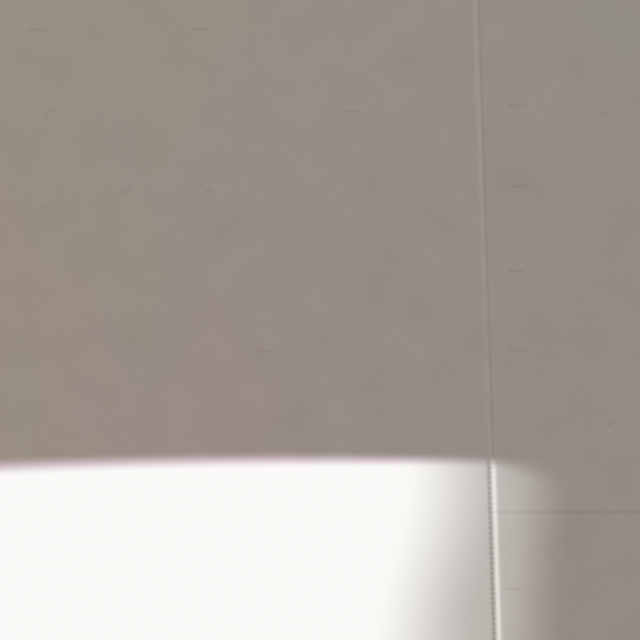
Give the GLSL for this background, as a Shadertoy shader.

```glsl
// Shaded plaster wall with a seam and a soft patch of sunlight along the bottom.

#define SHADE_COLOR vec3(0.592, 0.553, 0.520)
#define SUN_COLOR vec3(0.980, 0.978, 0.968)
#define EDGE_TINT vec3(0.020, -0.018, 0.018)
#define SUN_TOP 0.271
#define SEAM_BASE 0.776
#define SEAM_SLANT 0.032
#define JOINT_HEIGHT 0.200
#define MOTTLE 0.014
#define GRAIN 0.010
#define FLECK_CELLS 8.0

vec2 hash2(vec2 p) {
    p = vec2(dot(p, vec2(127.1, 311.7)), dot(p, vec2(269.5, 183.3)));
    return fract(sin(p) * 43758.545);
}

float cornerSlope(vec2 cell, vec2 corner, vec2 f) {
    return dot(hash2(cell + corner) * 2.0 - 1.0, f - corner);
}

float gradientNoise(vec2 p) {
    vec2 cell = floor(p), f = fract(p);
    vec2 u = f * f * f * (f * (f * 6.0 - 15.0) + 10.0);
    float low = mix(cornerSlope(cell, vec2(0, 0), f), cornerSlope(cell, vec2(1, 0), f), u.x);
    float high = mix(cornerSlope(cell, vec2(0, 1), f), cornerSlope(cell, vec2(1, 1), f), u.x);
    return mix(low, high, u.y);
}

// Soft line profile: 1 on the line, fading over its width
float line(float d, float width) {
    return exp(-d * d / (width * width));
}

// Sparse short scratches, at most one per grid cell
float flecks(vec2 p) {
    vec2 grid = p * FLECK_CELLS;
    vec2 cell = floor(grid);
    vec2 rnd = hash2(cell + 19.0);
    vec2 d = fract(grid) - mix(vec2(0.3), vec2(0.7), rnd);
    float angle = (rnd.x - 0.3) * 1.6;
    vec2 along = vec2(cos(angle), sin(angle));
    d.x -= clamp(dot(d, along), -0.09, 0.09) * along.x;
    d.y -= clamp(dot(d, along), -0.09, 0.09) * along.y;
    return step(0.72, rnd.y) * line(length(d), 0.018);
}

void mainImage(out vec4 fragColor, in vec2 fragCoord) {
    vec2 uv = fragCoord / iResolution.xy;

    // Shaded wall: warmer on the left, cooler on the right
    vec3 shade = SHADE_COLOR + mix(vec3(0.008, 0.0, -0.004), vec3(-0.012, -0.006, 0.004), uv.x);
    shade += vec3(-0.002, 0.008, 0.0) * smoothstep(0.6, 1.0, uv.y);
    shade += vec3(0.5, -0.3, 0.4) * MOTTLE * gradientNoise(uv * vec2(7.0, 4.0));
    shade += MOTTLE * gradientNoise(uv * 16.0 + 5.0);

    // Sunlight: gently arched top edge and a two-step penumbra on the right
    float top = SUN_TOP + 0.045 * uv.x * (1.0 - uv.x) - 0.02 * smoothstep(0.75, 0.9, uv.x);
    float softness = mix(0.017, 0.011, uv.x) + 0.012 * smoothstep(0.76, 0.86, uv.x);
    float edge = 1.0 - smoothstep(top - softness, top + softness, uv.y);
    float lean = 0.05 * smoothstep(0.25, 0.0, uv.y);
    float side = 1.0 - 0.62 * smoothstep(0.62, 0.81, uv.x + lean)
                     - 0.38 * smoothstep(0.79, 0.895, uv.x + 0.3 * lean);
    float sun = edge * side;
    vec3 color = mix(shade, SUN_COLOR, sun);
    color += EDGE_TINT * 4.0 * edge * (1.0 - edge) * smoothstep(0.85, 0.6, uv.x);

    // Vertical seam: faint ridge in shade, dark groove and bright lip in sun
    float seam = uv.x - (SEAM_BASE - SEAM_SLANT * uv.y);
    float ripple = 0.8 + 0.2 * sin(uv.y * 800.0);
    float ridge = line(seam + 0.002, 0.004) * mix(0.4, 1.0, smoothstep(0.4, 0.8, uv.y));
    color += 0.028 * ridge * (1.0 - edge);
    color -= 0.025 * line(seam - 0.004, 0.002) * (1.0 - edge);
    color -= 0.14 * line(seam + 0.004, 0.003) * edge * ripple;
    color += 0.16 * line(seam - 0.004, 0.004) * edge;

    // Horizontal joint, clearer to the right of the seam
    float joint = line(uv.y - JOINT_HEIGHT, 0.0022);
    color -= joint * mix(0.006, 0.030, smoothstep(0.0, 0.01, seam));

    // Surface grain and scratches
    float grain = gradientNoise(uv * vec2(170.0, 110.0)) + 0.6 * gradientNoise(uv * 60.0);
    color += GRAIN * grain * (1.0 - 0.7 * sun);
    color -= vec3(0.024, 0.032, 0.030) * flecks(uv) * (1.0 - 0.7 * sun);

    fragColor = vec4(clamp(color, 0.0, 1.0), 1.0);
}
```
